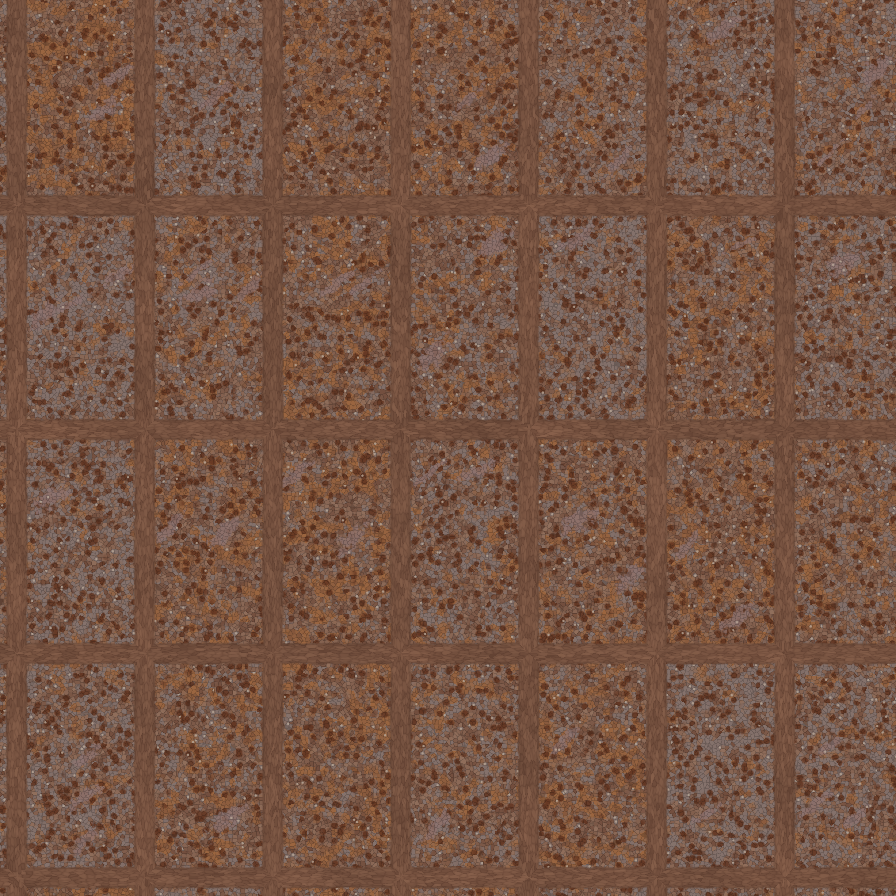
This texture is drawn by a Shadertoy shader. Its source:

```glsl
const vec2 GRID = vec2(7.0, 4.0);
const vec2 BAR_ORIGIN = vec2(0.0186, 0.0205);
const float BAR_HALF_WIDTH = 0.0115;

const vec3 BROWN = vec3(0.42, 0.285, 0.225);
const vec3 TAN = vec3(0.54, 0.415, 0.345);
const vec3 GREY = vec3(0.49, 0.43, 0.415);
const vec3 ORANGE = vec3(0.59, 0.365, 0.20);
const vec3 DARK_RUST = vec3(0.36, 0.19, 0.115);
const vec3 LAVENDER = vec3(0.53, 0.43, 0.42);
const vec3 FLECK = vec3(0.68, 0.62, 0.56);
const vec3 BAR_DARK = vec3(0.39, 0.26, 0.20);
const vec3 BAR_LIGHT = vec3(0.515, 0.365, 0.285);

vec2 hash2(vec2 p) {
    vec3 q = fract(p.xyx * vec3(0.1031, 0.1030, 0.0973));
    q += dot(q, q.yzx + 33.33);
    return fract((q.xx + q.yz) * q.zy);
}

mat2 rotation(float angle) {
    float c = cos(angle), s = sin(angle);
    return mat2(c, s, -s, c);
}

// Cellular noise: nearest distance, gap to the second, two random values
vec4 cells(vec2 p) {
    vec2 base = floor(p), seed = vec2(0.0);
    float nearest = 8.0, second = 8.0;
    for (int y = -1; y <= 1; y++)
    for (int x = -1; x <= 1; x++) {
        vec2 cell = base + vec2(x, y);
        float d = length(cell + hash2(cell) - p);
        second = min(second, max(d, nearest));
        if (d < nearest) {
            nearest = d;
            seed = hash2(cell + 71.3);
        }
    }
    return vec4(nearest, second - nearest, seed);
}

// Layered sines, roughly -1 to 1
float waves(vec2 p, float phase) {
    float sum = 0.0, amplitude = 0.5;
    for (int i = 0; i < 4; i++) {
        p = rotation(0.65) * p;
        sum += amplitude * sin(p.x + phase + 1.5 * sin(p.y + 2.0 * phase));
        p *= 1.8;
        amplitude *= 0.6;
    }
    return sum;
}

// Smooth bare patches, a few slanted ovals with ragged rims
float barePatches(vec2 local, vec2 id, float ragged) {
    float cover = 0.0;
    for (int i = 0; i < 3; i++) {
        vec2 place = hash2(id * 3.7 + float(i) * 19.0 + 5.0);
        vec2 shape = hash2(id * 5.3 + float(i) * 11.0 + 40.0);
        vec2 q = rotation(-0.9 * shape.x) * (local - mix(vec2(0.15), vec2(0.85), place) / GRID);
        float d = length(q / vec2(0.024, mix(0.003, 0.011, shape.y))) + 0.55 * ragged;
        cover = max(cover, step(0.45, shape.x) * (1.0 - smoothstep(0.65, 1.0, d)));
    }
    return cover;
}

vec3 rustPanel(vec2 uv, vec2 local, vec2 id) {
    vec2 tile = hash2(id + 17.0);
    float cloud = waves(uv * 85.0, tile.x * 6.28);
    float stain = waves(uv * vec2(55.0, 75.0), tile.y * 6.28 + 2.0);
    vec2 bend = 0.0015 * vec2(cloud, stain);
    vec4 fine = cells(uv * 235.0 + 9.0);
    vec4 coarse = cells((uv + bend) * 125.0 + 31.0);

    // Granular base, greyer or more orange from tile to tile
    vec3 color = mix(BROWN, TAN, fine.z);
    float greyness = fine.w + 0.32 * cloud + 0.5 * (tile.x - 0.5);
    color = mix(color, GREY, 0.85 * smoothstep(0.6, 0.85, greyness));
    float warmth = coarse.w + 0.38 * stain - 0.45 * (tile.x - 0.5);
    color = mix(color, ORANGE, 0.75 * smoothstep(0.62, 0.95, warmth) * (0.5 + 0.5 * fine.z));

    // Bare metal, then dark blisters and pale flecks
    float bare = barePatches(local, id, waves(uv * 260.0, tile.y * 5.0));
    color = mix(color, LAVENDER, 0.75 * bare);
    float blister = smoothstep(0.66, 0.82, coarse.z - 0.12 * cloud);
    blister *= 1.0 - smoothstep(0.3, 0.6, coarse.x);
    color = mix(color, DARK_RUST, 0.85 * blister * (1.0 - 0.8 * bare));
    float fleck = step(0.975, fine.w) * (1.0 - smoothstep(0.15, 0.45, fine.x));
    color = mix(color, FLECK, 0.8 * fleck);
    return color * mix(0.84, 1.05, smoothstep(0.0, 0.3, fine.y));
}

// Fine fibres running along a bar; p is (along, across)
vec3 fibreBar(vec2 p, float edge) {
    p.y += 0.0012 * waves(p * vec2(90.0, 120.0), 1.0);
    vec4 fibre = cells(p * vec2(105.0, 340.0) + 13.0);
    float tone = 0.65 * fibre.z + 0.35 * smoothstep(0.0, 0.45, fibre.y);
    vec3 color = mix(BAR_DARK, BAR_LIGHT, tone);
    color *= 1.0 + 0.04 * waves(p * 25.0, 3.0);
    return color * (1.0 - 0.09 * smoothstep(0.65, 1.0, edge));
}

void mainImage(out vec4 fragColor, in vec2 fragCoord) {
    vec2 uv = fragCoord / iResolution.xy;
    vec2 gridPos = (uv - BAR_ORIGIN) * GRID;
    vec2 id = mod(floor(gridPos), GRID);
    vec2 local = fract(gridPos) / GRID;
    vec2 toBar = min(local, 1.0 / GRID - local);
    float d = min(toBar.x, toBar.y) + 0.0009 * waves(uv * 190.0, 0.5);

    vec2 alongBar = toBar.x < toBar.y ? uv.yx : uv;
    vec3 bar = fibreBar(alongBar, d / BAR_HALF_WIDTH);
    vec3 panel = rustPanel(uv, local, id);
    float inside = smoothstep(-0.0015, 0.0015, d - BAR_HALF_WIDTH);
    fragColor = vec4(mix(bar, panel, inside), 1.0);
}
```
